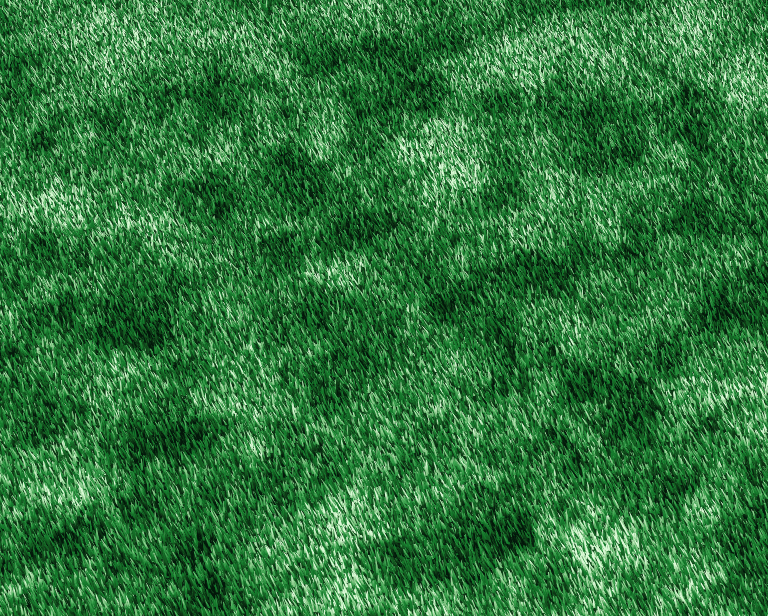
Give the GLSL for this texture, as a WebGL 1 fragment shader.

```glsl
precision highp float;
uniform vec2 u_resolution;

vec3 hash3(vec2 cell) {
  vec3 h = vec3(dot(cell, vec2(127.1, 311.7)),
                dot(cell, vec2(269.5, 183.3)),
                dot(cell, vec2(419.2, 371.9)));
  return fract(sin(h) * 43758.5);
}

// Smooth cellular noise: random cell values blended by distance
float softCells(vec2 p) {
  vec2 cell = floor(p);
  float sum = 0.0, total = 0.0;
  for (int j = -2; j <= 2; j++) {
    for (int i = -2; i <= 2; i++) {
      vec2 c = cell + vec2(float(i), float(j));
      vec3 h = hash3(c);
      vec2 d = p - c - h.xy;
      float weight = exp(-5.0 * dot(d, d));
      sum += weight * h.z;
      total += weight;
    }
  }
  return sum / total;
}

// Shadow to sunlit tip
vec3 grassRamp(float v) {
  vec3 c = mix(vec3(0.01, 0.09, 0.04), vec3(0.05, 0.21, 0.08), smoothstep(0.0, 0.17, v));
  c = mix(c, vec3(0.08, 0.36, 0.13), smoothstep(0.17, 0.34, v));
  c = mix(c, vec3(0.08, 0.48, 0.17), smoothstep(0.34, 0.53, v));
  c = mix(c, vec3(0.24, 0.64, 0.31), smoothstep(0.55, 0.74, v));
  c = mix(c, vec3(0.55, 0.80, 0.55), smoothstep(0.74, 0.89, v));
  return mix(c, vec3(0.86, 0.98, 0.84), smoothstep(0.89, 1.08, v));
}

// Light and dark patches of the lawn
float patchTone(vec2 p) {
  float broad = softCells(p * vec2(7.0, 8.5) + 23.7);
  float medium = softCells(p * vec2(14.0, 17.0) + 41.3);
  float fine = softCells(p * 34.0 + 17.9);
  return 0.36 * broad + 0.36 * medium + 0.28 * fine - 0.5;
}

void main() {
  vec2 p = gl_FragCoord.xy / u_resolution.y;
  float pixel = 1.0 / u_resolution.y;

  // Blades shorten with distance; the shear leans them to the left
  float nearness = 1.2 - 0.45 * p.y;
  vec2 lawn = vec2(p.x + 0.36 * p.y, -log(nearness) / 0.45);
  float tone = 0.95 * patchTone(p) + 0.06 * smoothstep(0.6, 1.0, p.y);
  vec3 color = grassRamp(0.12 + 0.4 * tone);

  vec2 cellSize = vec2(0.0068, 0.011);
  for (int layer = 0; layer < 5; layer++) {
    float seed = float(layer);
    vec2 q = lawn + vec2(0.0031, 0.0047) * seed;
    vec2 cell = floor(q / cellSize);

    // Roots lie in this row or the two below; nearer rows paint last
    for (int row = 0; row < 3; row++) {
      for (int col = -1; col <= 1; col++) {
        vec2 c = cell + vec2(float(col), -float(row));
        vec3 h = hash3(c + seed * 57.0);
        vec3 shape = hash3(c + seed * 57.0 + 811.0);
        vec2 rel = q - (c + h.xy) * cellSize;

        float bladeLength = mix(0.009, 0.020, shape.x);
        float along = rel.y / bladeLength;
        float lean = 0.75 * (shape.y - 0.5);
        float bend = 0.003 * (shape.z - 0.5) * along * along;
        float side = abs(rel.x - lean * rel.y - bend);
        float halfWidth = 0.0016 * nearness * (1.0 - along * along);
        float cover = clamp((halfWidth - side) / pixel + 0.5, 0.0, 1.0);
        cover *= smoothstep(0.0, 0.12, along) * (1.0 - smoothstep(0.9, 1.0, along));

        if (cover > 0.0) {
          float light = 0.58 + tone + 0.84 * (h.z - 0.5) + 0.3 * (along - 0.5);
          color = mix(color, grassRamp(light), cover);
        }
      }
    }
  }
  gl_FragColor = vec4(color, 1.0);
}
```
